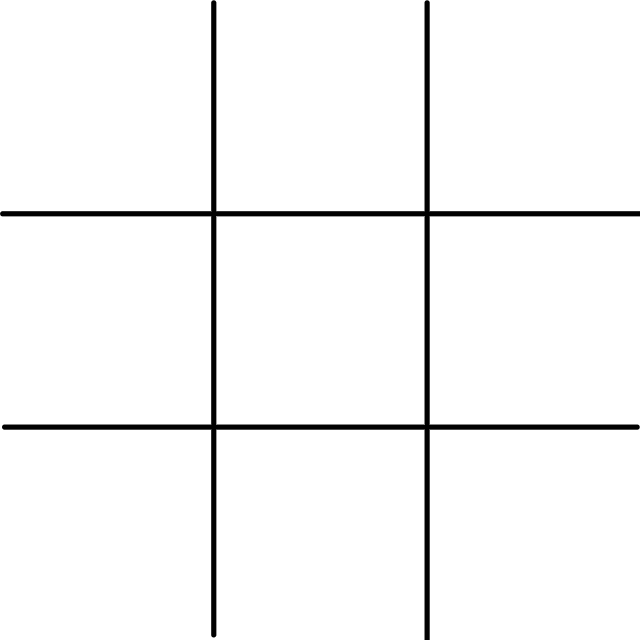
Give the GLSL for this pattern, as a WebGL 2 fragment shader.

```glsl
#version 300 es
precision highp float;
// A three by three grid of white cells, ruled by two upright and two level
// black strokes. Each stroke is a capsule distance with round caps, and
// its ends stop at slightly different places near the canvas border.

uniform vec2 u_resolution;
out vec4 fragColor;

const float CELLS = 3.0;            // repeats across and down
const float HALF_WIDTH = 0.00405;   // half the stroke thickness
const vec2 GRID_SHIFT = vec2(0.0007, -0.0007);
const vec3 PAPER = vec3(1.0);
const vec3 INK = vec3(0.004);

// Start and end of each stroke axis; values outside 0..1 run off the canvas
const vec2 UPRIGHT_SPANS[2] = vec2[2](vec2(0.0080, 0.9955), vec2(-0.02, 0.9955));
const vec2 LEVEL_SPANS[2] = vec2[2](vec2(0.0072, 0.9955), vec2(0.0042, 1.02));

// Distance to a round-capped stroke; p.x lies along it, p.y across it
float strokeDistance(vec2 p, float offset, vec2 span) {
    float along = p.x - clamp(p.x, span.x, span.y);
    return length(vec2(along, p.y - offset)) - HALF_WIDTH;
}

void main() {
    vec2 uv = gl_FragCoord.xy / u_resolution;
    float pixel = 1.0 / min(u_resolution.x, u_resolution.y);

    // Nearest stroke of the four grid lines
    float nearest = 1.0;
    for (int i = 0; i < 2; i++) {
        vec2 offset = vec2(float(i + 1) / CELLS) + GRID_SHIFT;
        nearest = min(nearest, strokeDistance(uv.yx, offset.x, UPRIGHT_SPANS[i]));
        nearest = min(nearest, strokeDistance(uv, offset.y, LEVEL_SPANS[i]));
    }

    // Edge coverage over one pixel
    float ink = clamp(0.5 - nearest / pixel, 0.0, 1.0);
    fragColor = vec4(mix(PAPER, INK, ink), 1.0);
}
```
